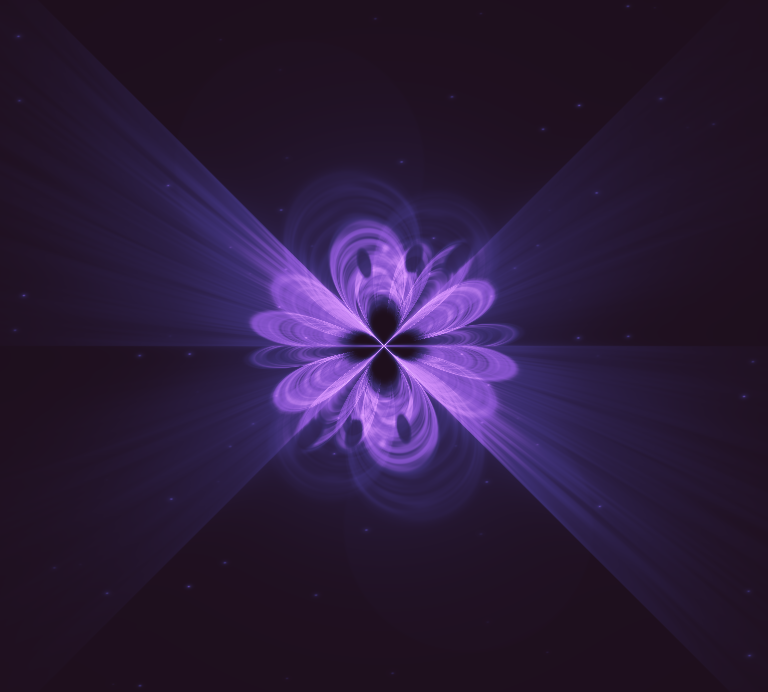
A Shadertoy shader for this background:

```glsl
float hash(vec2 p) {
    vec3 h = fract(p.xyx * vec3(0.1031, 0.1030, 0.0973));
    h += dot(h, h.yzx + 33.33);
    return fract((h.x + h.y) * h.z);
}

float noise(vec2 p) {
    vec2 i = floor(p), f = fract(p);
    f = f * f * (3.0 - 2.0 * f);
    return mix(mix(hash(i), hash(i + vec2(1, 0)), f.x),
               mix(hash(i + vec2(0, 1)), hash(i + vec2(1, 1)), f.x), f.y);
}

// Petals: axis angle, half width, length, strength
const vec4 PETALS[10] = vec4[10](
    vec4(1.57, 0.66, 0.135, 0.60), vec4(1.76, 0.62, 0.187, 0.75),
    vec4(1.20, 0.30, 0.165, 0.45), vec4(0.88, 0.28, 0.195, 0.50),
    vec4(0.49, 0.33, 0.182, 0.85), vec4(0.10, 0.18, 0.200, 0.55),
    vec4(2.96, 0.24, 0.200, 0.60), vec4(2.62, 0.34, 0.190, 0.40),
    vec4(1.86, 0.80, 0.265, 0.22), vec4(1.05, 0.75, 0.245, 0.18));

// Hollows between the petals: centre, half width, half length
const vec4 HOLLOWS[3] = vec4[3](
    vec4(0.043, 0.127, 0.013, 0.026), vec4(0.107, 0.128, 0.015, 0.032),
    vec4(-0.028, 0.118, 0.011, 0.025));

float petalLight(float r, float angle) {
    float light = 0.0;
    for (int i = 0; i < 10; i++) {
        vec4 petal = PETALS[i];
        float across = (angle - petal.x) / petal.y;
        float u = r / (petal.z * sqrt(max(1.0 - across * across, 0.0004)));
        float seed = float(i) * 17.3;
        float wisps = noise(vec2(u * 24.0 + seed, angle * 5.0));
        float threads = noise(vec2(u * 62.0 + seed, angle * 3.0));
        float ripple = 0.5 + 0.5 * sin(u * 72.0 + wisps * 2.5);
        float body = smoothstep(0.2, 0.65, u) * (1.0 - smoothstep(0.93, 1.04, u));
        float rim = exp(-pow((u - 0.92) / 0.07, 2.0));
        float strands = 0.12 + 0.55 * wisps * wisps + 0.35 * threads + 0.3 * ripple * wisps;
        light += petal.w * (body * strands + 0.35 * rim) * exp(-r / 0.24) * 1.35;
    }
    return light;
}

float starLight(vec2 p) {
    vec2 cell = floor(p / 0.042);
    vec2 jitter = 0.25 + 0.5 * vec2(hash(cell + 11.0), hash(cell + 47.0));
    vec2 d = p - (cell + jitter) * 0.042;
    float chance = 0.08 + 0.5 * exp(-dot(p, p) / 0.06);
    float lit = step(hash(cell + 83.0), chance) * pow(hash(cell + 5.0), 2.0);
    d = vec2(d.x + 0.3 * d.y, 1.5 * d.y - 0.3 * d.x);
    return lit * (0.45 * exp(-dot(d, d) / 0.000004) + 0.1 * exp(-dot(d, d) / 0.00004));
}

// Light in the upper half plane; the lower half is its half turn
float field(vec2 p, float px) {
    p.y = max(p.y, 0.0);
    float r = length(p) + 0.0001;
    float angle = atan(p.y, p.x);
    float rising = (p.x - p.y) * 0.7071;
    float falling = -(p.x + p.y) * 0.7071;

    // Broad haze and the two lit sectors
    float light = 0.24 * exp(-r / 0.17) + 0.12 * exp(-r * r / 0.04);
    float streaks = 0.6 * noise(vec2(angle * 34.0, r * 3.0))
                  + 0.4 * noise(vec2(angle * 95.0 + r * 8.0, r * 5.0));
    float beam = 1.35 * exp(-r / 0.2) * exp(-1.5 * abs(angle - 2.356));
    light += beam * (0.6 + 0.75 * streaks) * smoothstep(-px, px, falling);
    light += 0.36 * exp(-r / 0.25) * smoothstep(0.0, 0.5, angle)
           * (0.7 + 0.5 * streaks) * smoothstep(-px, px, rising);

    // Petals, with dark hollows cut through them
    float petals = petalLight(r, angle);
    for (int i = 0; i < 3; i++) {
        vec2 axis = normalize(HOLLOWS[i].xy), d = p - HOLLOWS[i].xy;
        vec2 e = vec2(dot(d, vec2(axis.y, -axis.x)), dot(d, axis)) / HOLLOWS[i].zw;
        petals *= mix(0.2, 1.0, smoothstep(0.65, 1.1, length(e)));
    }
    light += petals;

    // Faint outer ring and the bright curl tip
    light += 0.012 * (1.0 - smoothstep(0.177, 0.183, length(p - vec2(-0.122, 0.262))));
    vec2 tip = p - vec2(0.001, 0.14);
    light += 0.6 * exp(-dot(tip, tip) / 0.00004);

    // Four lobed dark core crossed by thin rays
    float lobe = mix(0.059, 0.064, p.y / r) * sqrt(abs(cos(2.0 * angle)) + 0.001);
    light *= smoothstep(0.65, 1.35, r / lobe);
    float diagonal = min(abs(rising), abs(falling));
    light += 1.1 * exp(-diagonal / (0.001 + 0.06 * r)) * exp(-r / 0.085);
    light += 1.1 * exp(-p.y / (0.0009 + 0.018 * r)) * exp(-r / 0.085);
    return light + starLight(p);
}

vec3 palette(float v) {
    vec3 c = mix(vec3(0.118, 0.06, 0.115), vec3(0.16, 0.11, 0.25), smoothstep(0.0, 0.17, v));
    c = mix(c, vec3(0.23, 0.18, 0.44), smoothstep(0.13, 0.36, v));
    c = mix(c, vec3(0.53, 0.33, 0.81), smoothstep(0.32, 0.62, v));
    c = mix(c, vec3(0.82, 0.56, 0.98), smoothstep(0.58, 0.84, v));
    return mix(c, vec3(0.97, 0.88, 1.0), smoothstep(0.8, 1.0, v));
}

void mainImage(out vec4 fragColor, in vec2 fragCoord) {
    vec2 p = (fragCoord - 0.5 * iResolution.xy) / iResolution.y;
    float px = 1.0 / iResolution.y;
    float light = mix(field(-p, px), field(p, px), smoothstep(-px, px, p.y));
    fragColor = vec4(palette(1.0 - exp(-1.15 * light)), 1.0);
}
```
